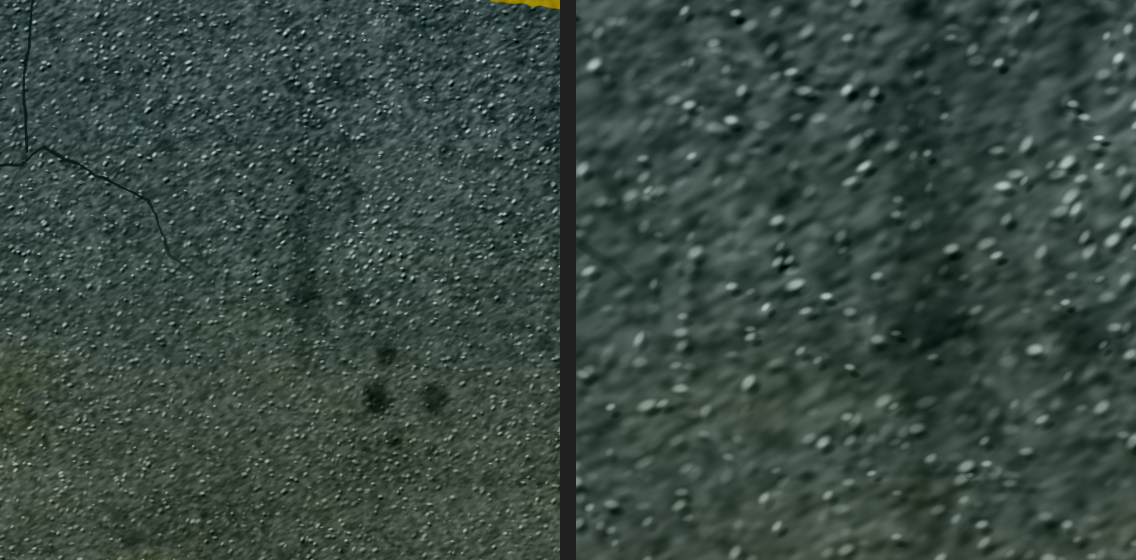
Left, the full canvas; right, a detail of the centre.
This texture is drawn by a Shadertoy shader. Its source:

```glsl
float hash(vec2 p) {
    vec3 q = fract(vec3(p.xyx) * vec3(0.1031, 0.1030, 0.0973));
    q += dot(q, q.yzx + 33.33);
    return fract((q.x + q.y) * q.z);
}

float noise(vec2 p) {
    vec2 cell = floor(p), f = fract(p);
    f = f * f * (3.0 - 2.0 * f);
    return mix(mix(hash(cell), hash(cell + vec2(1, 0)), f.x),
               mix(hash(cell + vec2(0, 1)), hash(cell + vec2(1, 1)), f.x), f.y);
}

float fbm(vec2 p) {
    float sum = 0.0, weight = 0.5;
    for (int i = 0; i < 4; i++) {
        sum += weight * noise(p);
        p = p * 2.03 + 17.1;
        weight *= 0.5;
    }
    return sum / 0.9375;
}

vec2 rotate(vec2 p, float angle) {
    float c = cos(angle), s = sin(angle);
    return vec2(c * p.x + s * p.y, c * p.y - s * p.x);
}

// Elongated stone chips, one per jittered cell, few of them bright
float chips(vec2 p, vec2 density) {
    vec2 cell = floor(p * density);
    float brightest = 0.0;
    for (int y = -1; y <= 1; y++)
    for (int x = -1; x <= 1; x++) {
        vec2 id = cell + vec2(x, y);
        vec2 centre = id + vec2(hash(id + 3.7), hash(id + 51.3));
        vec2 d = rotate((p * density - centre) / density, 0.9 * (hash(id + 23.0) - 0.5));
        float size = mix(0.6, 1.15, hash(id + 88.0));
        float r = length(d / (size * vec2(0.0062, 0.0036)));
        float strength = pow(hash(id + 140.0), 4.5);
        brightest = max(brightest, strength * (1.0 - smoothstep(0.25, 1.15, r)));
    }
    return brightest;
}

// Soft blot with a ragged rim
float stain(vec2 p, vec2 centre, vec2 radius) {
    float ragged = 0.9 * (fbm(p * 45.0) - 0.5);
    return 1.0 - smoothstep(0.35, 1.3, length((p - centre) / radius) + ragged);
}

float segment(vec2 p, vec2 a, vec2 b) {
    vec2 ab = b - a;
    return length(p - a - ab * clamp(dot(p - a, ab) / dot(ab, ab), 0.0, 1.0));
}

float crackMask(vec2 uv) {
    vec2 p = uv + 0.012 * (vec2(fbm(uv * 28.0), fbm(uv * 28.0 + 40.0)) - 0.5);
    float d = segment(p, vec2(0.062, 1.02), vec2(0.041, 0.85));
    d = min(d, segment(p, vec2(0.041, 0.85), vec2(0.046, 0.73)));
    d = min(d, segment(p, vec2(-0.02, 0.70), vec2(0.036, 0.707)));
    d = min(d, segment(p, vec2(0.036, 0.707), vec2(0.078, 0.736)));
    d = min(d, segment(p, vec2(0.078, 0.736), vec2(0.267, 0.640)));
    d = min(d, segment(p, vec2(0.267, 0.640), vec2(0.305, 0.545)));
    d = min(d, segment(p, vec2(0.305, 0.545), vec2(0.365, 0.500)));
    float width = 0.0016 + 0.0016 * noise(uv * 40.0);
    float fade = 1.0 - 0.7 * smoothstep(0.24, 0.37, uv.x);
    return fade * (1.0 - smoothstep(width * 0.5, width * 1.7, d));
}

float stainMask(vec2 uv) {
    // Oil drips
    float mask = stain(uv, vec2(0.675, 0.283), vec2(0.027, 0.040));
    mask = max(mask, 0.85 * stain(uv, vec2(0.694, 0.365), vec2(0.026, 0.024)));
    mask = max(mask, 0.80 * stain(uv, vec2(0.778, 0.292), vec2(0.028, 0.033)));
    mask = max(mask, 0.65 * stain(uv, vec2(0.706, 0.213), vec2(0.020, 0.024)));
    mask = max(mask, 0.65 * stain(uv, vec2(0.543, 0.465), vec2(0.032, 0.035)));
    mask = max(mask, 0.50 * stain(uv, vec2(0.303, 0.735), vec2(0.018, 0.028)));
    mask = max(mask, 0.40 * stain(uv, vec2(0.615, 0.855), vec2(0.050, 0.040)));
    // Long vertical trail
    mask = max(mask, 0.42 * stain(uv, vec2(0.538, 0.520), vec2(0.020, 0.210)));
    // Scattered small spots
    for (int i = 0; i < 14; i++) {
        vec2 seed = vec2(float(i), 7.0);
        vec2 centre = vec2(hash(seed), hash(seed + 31.0));
        float radius = mix(0.009, 0.021, hash(seed + 62.0));
        mask = max(mask, 0.5 * stain(uv, centre, vec2(radius)));
    }
    return mask;
}

void mainImage(out vec4 fragColor, in vec2 fragCoord) {
    vec2 uv = fragCoord / iResolution.xy;
    vec2 grainUv = rotate(uv + 0.006 * noise(uv * 25.0), 0.48);

    // Broad wear: vertical streaks above, horizontal bands below
    float upper = smoothstep(0.25, 0.65, uv.y);
    float streaks = fbm(uv * vec2(18.0, 3.0)) - 0.5;
    float bands = fbm(uv * vec2(2.5, 13.0) + 9.0) - 0.5;
    float wear = 0.10 * mix(bands, streaks, upper) + 0.06 * (fbm(uv * 6.0) - 0.5);

    // Slanted grain, bright chips and their shadows
    float grain = 0.17 * (noise(grainUv * vec2(80.0, 170.0)) - 0.5)
                + 0.15 * (noise(grainUv * vec2(125.0, 240.0) + 30.0) - 0.5);
    vec2 density = vec2(82.0, 120.0);
    float chip = chips(grainUv, density);
    float shadow = chips(grainUv + vec2(-0.001, 0.0055), density);
    float contrast = mix(0.85, 1.05, upper) * (0.8 + 0.4 * fbm(uv * 9.0 + 5.0));
    float light = 0.279 + wear + contrast * (grain + 0.40 * chip - 0.14 * shadow);

    light *= 1.0 - 0.62 * stainMask(uv);
    light = mix(light, 0.085, 0.85 * crackMask(uv));

    // Green-grey asphalt: olive at the bottom, bluish at the top
    vec3 olive = vec3(-0.048, 0.0, -0.052);
    vec3 bluish = vec3(-0.070, 0.0, -0.006);
    vec3 color = light + mix(olive, bluish, smoothstep(0.05, 0.8, uv.y));
    float moss = smoothstep(0.5, 0.75, fbm(uv * vec2(4.0, 9.0) + 2.0)) * (1.0 - upper);
    color += moss * vec3(0.025, 0.018, -0.015);

    // Painted yellow corner
    float edge = uv.y - 1.0 + 0.12 * (uv.x - 0.87) + 0.006 * (noise(uv * 60.0) - 0.5);
    float paint = smoothstep(-0.002, 0.002, edge) * smoothstep(0.86, 0.875, uv.x);
    vec3 yellow = vec3(0.60, 0.52, 0.02) + 0.5 * grain;
    color = mix(color, yellow, paint);

    fragColor = vec4(clamp(color, 0.0, 1.0), 1.0);
}
```
